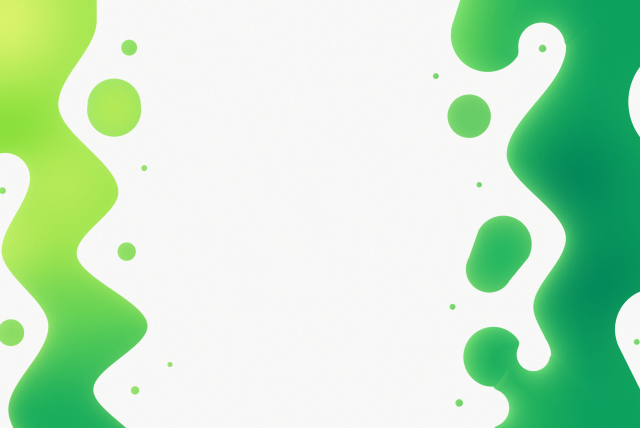
Give the GLSL for this background, as a Shadertoy shader.

```glsl
// Glossy green liquid bands and floating droplets along both sides of a pale page.

// Design space: 768 wide, 512 tall, y pointing down.
const vec2 DESIGN = vec2(768.0, 512.0);
const vec3 PAPER = vec3(0.973, 0.972, 0.970);
const vec3 YELLOW = vec3(0.88, 0.96, 0.43);
const vec3 LIME = vec3(0.60, 0.89, 0.29);
const vec3 LEAF = vec3(0.36, 0.81, 0.34);
const vec3 GREEN = vec3(0.10, 0.68, 0.36);
const vec3 EMERALD = vec3(0.05, 0.63, 0.37);
const vec3 DEEP = vec3(0.00, 0.51, 0.35);

// Turning points of each wavy edge, as (y, x).
const vec2 LEFT_OUTER[7] = vec2[7](vec2(25, 116), vec2(125, 70), vec2(230, 142),
    vec2(303, 92), vec2(390, 177), vec2(466, 112), vec2(540, 170));
const vec2 LEFT_INNER[7] = vec2[7](vec2(212, 36), vec2(300, 2), vec2(390, 58),
    vec2(490, 10), vec2(580, 50), vec2(660, 10), vec2(700, 10));
const vec2 RIGHT_INNER[7] = vec2[7](vec2(60, 678), vec2(185, 608), vec2(285, 679),
    vec2(367, 640), vec2(425, 660), vec2(500, 660), vec2(600, 660));

// Round droplets, as (x, y, radius).
const vec3 DROPS[14] = vec3[14](
    vec3(155, 57, 9.5), vec3(173, 201, 3.5), vec3(3, 228, 4), vec3(152, 301, 11),
    vec3(13, 398, 16), vec3(204, 436, 3), vec3(162, 467, 5), vec3(651, 58, 4.5),
    vec3(523, 91, 3.5), vec3(563, 139, 26), vec3(575, 221, 3.2), vec3(543, 367, 3.5),
    vec3(764, 409, 3.5), vec3(551, 482, 4.5));

float hash(vec2 p) {
    return fract(sin(dot(p, vec2(127.1, 311.7))) * 43758.5453);
}

float smoothMax(float a, float b, float k) {
    float h = max(k - abs(a - b), 0.0) / k;
    return max(a, b) + h * h * k * 0.25;
}

float circle(vec2 p, vec2 c, float r) { return length(p - c) - r; }

// Capsule whose radius blends from ra to rb.
float capsule(vec2 p, vec2 a, vec2 b, float ra, float rb) {
    vec2 ab = b - a;
    float t = clamp(dot(p - a, ab) / dot(ab, ab), 0.0, 1.0);
    return length(p - a - ab * t) - mix(ra, rb, t);
}

// Signed distance to a wavy vertical edge, positive on its right.
float wavyEdge(vec2 p, vec2 knots[7]) {
    float x = knots[0].y, slope = 0.0;
    for (int i = 0; i < 6; i++) {
        vec2 span = knots[i + 1] - knots[i];
        float t = clamp((p.y - knots[i].x) / span.x, 0.0, 1.0);
        x += span.y * t * t * (3.0 - 2.0 * t);
        slope += span.y / span.x * 6.0 * t * (1.0 - t);
    }
    return (p.x - x) / sqrt(1.0 + slope * slope);
}

float leftBand(vec2 p) {
    float gap = max(wavyEdge(p, LEFT_INNER), 213.0 - p.y);
    gap = min(gap, circle(p, vec2(6, 213), 30.0));
    return smoothMax(wavyEdge(p, LEFT_OUTER), -gap, 6.0);
}

float rightBand(vec2 p) {
    // Main body with an upper hook and a lower knob
    float d = -wavyEdge(p, RIGHT_INNER);
    d = min(d, capsule(p, vec2(585, 42), vec2(600, -5), 44.0, 44.0));
    d = min(d, max(585.0 - p.x, p.y - 55.0));
    d = min(d, circle(p, vec2(592, 427), 36.0));
    d = min(d, max(592.0 - p.x, 424.0 - p.y));
    // Rounded notches and bites
    float cut = min(circle(p, vec2(650, 55), 28.0), circle(p, vec2(640, 424), 20.0));
    cut = min(cut, circle(p, vec2(588, 488), 23.0));
    cut = min(cut, circle(p, vec2(824, 122), 70.0));
    cut = min(cut, capsule(p, vec2(787, 394), vec2(815, 450), 49.0, 49.0));
    return smoothMax(d, -cut, 5.0);
}

float droplets(vec2 p) {
    float d = capsule(p, vec2(137, 126), vec2(137, 131), 32.0, 32.5);
    d = min(d, capsule(p, vec2(604, 292), vec2(587, 322), 34.0, 28.0));
    for (int i = 0; i < 14; i++) d = min(d, circle(p, DROPS[i].xy, DROPS[i].z));
    return d;
}

float spot(vec2 p, vec2 c, float r) { vec2 q = (p - c) / r; return exp(-dot(q, q)); }

vec3 leftColor(vec2 p) {
    vec3 c = mix(LIME, LEAF, smoothstep(270.0, 410.0, p.y));
    c = mix(c, GREEN, smoothstep(380.0, 510.0, p.y + 0.1 * p.x));
    c = mix(c, vec3(0.47, 0.86, 0.18), 0.8 * spot(p, vec2(15, 150), 60.0));
    c = mix(c, YELLOW, 0.9 * spot(p, vec2(0, 20), 85.0));
    return mix(c, YELLOW, 0.4 * spot(p, vec2(75, 215), 60.0) + 0.4 * spot(p, vec2(10, 295), 45.0));
}

vec3 rightColor(vec2 p) {
    vec3 c = mix(LEAF, GREEN, smoothstep(540.0, 650.0, p.x + 0.12 * p.y));
    c = mix(c, EMERALD, smoothstep(630.0, 720.0, p.x));
    return mix(c, DEEP, 0.75 * spot(p, vec2(690, 210), 65.0) + 0.75 * spot(p, vec2(725, 345), 75.0));
}

vec3 dropColor(vec2 p) {
    vec3 c = mix(vec3(0.54, 0.86, 0.38), vec3(0.40, 0.80, 0.40), smoothstep(200.0, 520.0, p.x));
    c = mix(c, vec3(0.70, 0.92, 0.34), spot(p, vec2(137, 129), 45.0));
    return mix(c, vec3(0.15, 0.72, 0.38), spot(p, vec2(602, 306), 50.0));
}

// Lays a liquid on the page with a soft rim, brightest towards the upper left.
vec3 paint(vec3 page, vec3 body, vec3 rim, float d, float dLit, float width, float px) {
    float facing = clamp(0.5 + 0.25 * (dLit - d), 0.0, 1.0);
    float glow = exp(min(d, 0.0) / width) * mix(0.25, 0.75, facing);
    return mix(page, mix(body, rim, glow), smoothstep(0.7 * px, -0.7 * px, d));
}

void mainImage(out vec4 fragColor, in vec2 fragCoord) {
    vec2 uv = fragCoord / iResolution.xy;
    vec2 p = vec2(uv.x, 1.0 - uv.y) * DESIGN;
    vec2 lit = p + vec2(-1.8, -0.9);
    float px = DESIGN.y / iResolution.y;

    vec3 col = PAPER;
    col = paint(col, leftColor(p), mix(leftColor(p), vec3(0.78, 0.95, 0.48), 0.7),
        leftBand(p), leftBand(lit), 10.0, px);
    col = paint(col, rightColor(p), mix(vec3(0.56, 0.92, 0.50), GREEN, smoothstep(640.0, 770.0, p.x)),
        rightBand(p), rightBand(lit), 14.0, px);
    col = paint(col, dropColor(p), mix(dropColor(p), vec3(0.70, 0.94, 0.54), 0.6),
        droplets(p), droplets(lit), 7.0, px);

    // Fine grain
    col += (hash(floor(p * 0.66)) - 0.5) * 0.008;
    fragColor = vec4(col, 1.0);
}
```
